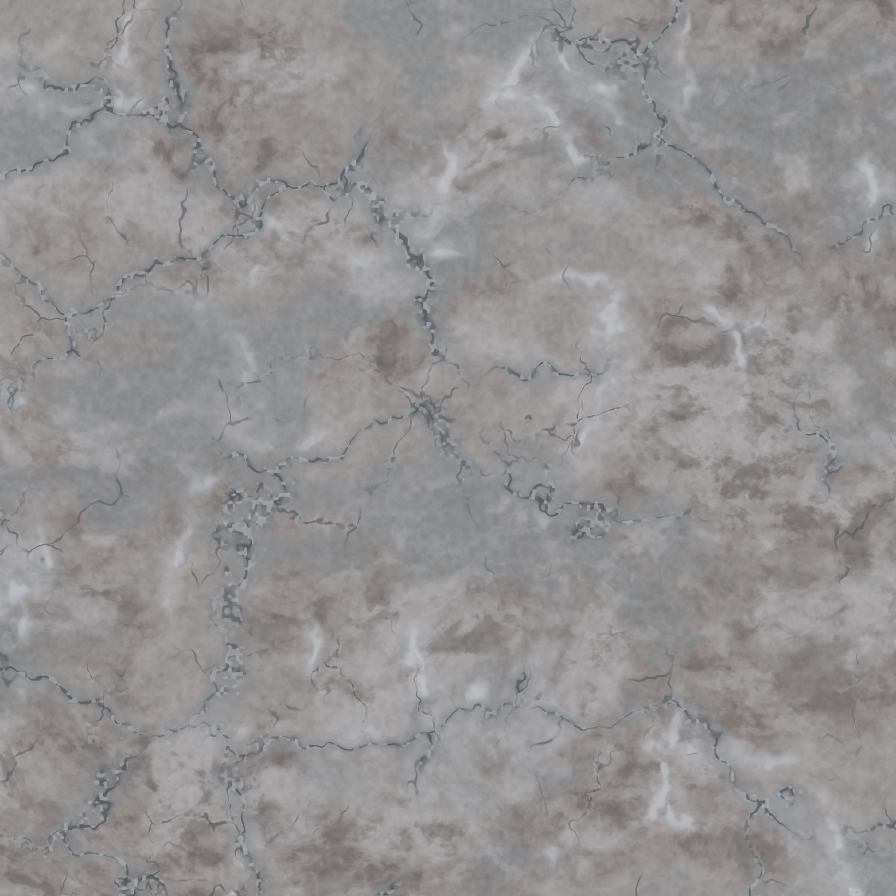
Reproduce this texture procedurally as a Shadertoy shader.

```glsl
const vec3 BROWN  = vec3(0.555, 0.528, 0.520);
const vec3 WARM   = vec3(0.605, 0.588, 0.585);
const vec3 SLATE  = vec3(0.535, 0.548, 0.558);
const vec3 MILK   = vec3(0.660, 0.655, 0.662);
const vec3 UMBER  = vec3(0.425, 0.400, 0.392);
const vec3 INK    = vec3(0.310, 0.325, 0.345);
const vec3 SILVER = vec3(0.700, 0.720, 0.730);
const vec3 CHALK  = vec3(0.745, 0.760, 0.780);

vec2 hash2(vec2 p) {
    vec3 q = fract(p.xyx * vec3(0.1031, 0.1030, 0.0973));
    q += dot(q, q.yzx + 33.33);
    return fract((q.xx + q.yz) * q.zy);
}

float noise(vec2 p) {
    vec2 i = floor(p), f = fract(p);
    vec2 u = f * f * (3.0 - 2.0 * f);
    float low  = mix(hash2(i).x, hash2(i + vec2(1, 0)).x, u.x);
    float high = mix(hash2(i + vec2(0, 1)).x, hash2(i + vec2(1, 1)).x, u.x);
    return mix(low, high, u.y);
}

float fbm(vec2 p, int octaves) {
    float sum = 0.0, total = 0.0, amp = 1.0;
    for (int i = 0; i < octaves; i++) {
        sum += amp * noise(p);
        total += amp;
        amp *= 0.55;
        p = mat2(1.6, 1.2, -1.2, 1.6) * p + 17.3;
    }
    return sum / total;
}

vec2 wobble(vec2 p, int octaves) {
    return vec2(fbm(p, octaves), fbm(p + 41.7, octaves)) - 0.5;
}

// Distance to the border between the two nearest cells
float cellEdge(vec2 p) {
    vec2 i = floor(p), f = fract(p);
    vec2 near = vec2(9.0), next = vec2(9.0);
    for (int y = -1; y <= 1; y++)
    for (int x = -1; x <= 1; x++) {
        vec2 g = vec2(x, y);
        vec2 r = g + hash2(i + g) - f;
        if (dot(r, r) < dot(near, near)) { next = near; near = r; }
        else if (dot(r, r) < dot(next, next)) next = r;
    }
    return dot(0.5 * (near + next), normalize(next - near));
}

// Jagged crack network: distance in canvas units
float crack(vec2 p, vec2 scale, float bend, float jag, float seed) {
    vec2 q = p + bend * wobble(p * 5.0 + seed, 4) + jag * wobble(p * 38.0 + seed, 3);
    return cellEdge(q * scale + seed) / max(scale.x, scale.y);
}

float line(float d, float width, float pixel) {
    return 1.0 - smoothstep(0.25 * width, width + pixel, d);
}

// Soft beds of warm, brown, slate and milky stone
vec3 stone(vec2 p) {
    vec2 bent = p + 0.12 * wobble(p * 4.0, 5);
    float bed   = fbm(bent * vec2(4.5, 7.5) + 3.0, 5);
    float cloud = fbm(bent * vec2(4.0, 7.0) + 57.0, 6);
    float haze  = fbm(bent * vec2(9.0, 13.0) + 91.0, 6);
    float brown = 1.0 - smoothstep(0.42, 0.60, bed);

    vec3 color = mix(WARM, BROWN, 0.75 * brown);
    color = mix(color, SLATE, 0.75 * smoothstep(0.53, 0.66, cloud));
    color = mix(color, MILK, 0.75 * smoothstep(0.50, 0.68, haze));

    // Crumbly mottling, strongest inside the brown beds
    float crumbs = fbm(bent * vec2(34.0, 42.0), 5);
    float grit = fbm(p * vec2(75.0, 90.0) + 19.0, 3);
    float open = 1.0 - 0.8 * smoothstep(0.50, 0.62, cloud);
    color = mix(color, UMBER, 0.60 * smoothstep(0.50, 0.70, crumbs) * (0.2 + 0.8 * brown) * open);
    color = mix(color, UMBER, 0.42 * smoothstep(0.54, 0.76, grit) * (0.25 + 0.75 * brown) * open);
    color = mix(color, MILK, 0.50 * smoothstep(0.48, 0.30, crumbs) * (0.4 + 0.6 * brown));
    return color + 0.07 * (fbm(p * 150.0, 2) - 0.5);
}

void mainImage(out vec4 fragColor, in vec2 fragCoord) {
    vec2 p = fragCoord / iResolution.y;
    float pixel = 1.0 / iResolution.y;
    vec3 color = stone(p);
    float ragged = smoothstep(0.34, 0.60, fbm(p * 45.0 + 7.0, 3));

    // Broken chalky veins
    float chalk = crack(p, vec2(6.5, 4.5), 0.12, 0.030, 23.0);
    float chalkMask = smoothstep(0.52, 0.68, fbm(p * 8.0 + 31.0, 3));
    color = mix(color, CHALK, 0.28 * chalkMask * line(chalk, 0.024, pixel));
    color = mix(color, CHALK, 0.75 * chalkMask * ragged * line(chalk, 0.008, pixel));

    // Short faint hairlines
    float hair = crack(p, vec2(9.0, 7.0), 0.12, 0.040, 67.0);
    float hairMask = smoothstep(0.48, 0.66, fbm(p * 13.0 + 73.0, 3));
    color = mix(color, INK, 0.55 * hairMask * ragged * line(hair, 0.0016, pixel));

    // Main dark veins with a slate halo and fine silvery flecks
    float vein = crack(p, vec2(3.3, 4.3), 0.17, 0.045, 5.0);
    float veinMask = smoothstep(0.38, 0.56, fbm(p * 6.0 + 12.0, 4));
    float fleck = smoothstep(0.50, 0.75, noise(p * 230.0));
    float dash = 0.35 + 0.65 * smoothstep(0.32, 0.58, fbm(p * 60.0 + 88.0, 2));
    color = mix(color, SLATE, 0.55 * veinMask * line(vein, 0.022, pixel));
    color = mix(color, INK, 0.30 * veinMask * ragged * line(vein, 0.007, pixel));
    color = mix(color, INK, 0.75 * veinMask * dash * line(vein, 0.0019, pixel));
    color = mix(color, SILVER, 0.65 * veinMask * fleck * line(vein, 0.0050, pixel));

    // Thin side veins that splinter off beside the main ones
    float splinter = crack(p, vec2(8.0, 5.5), 0.14, 0.060, 131.0);
    float splinterMask = veinMask * smoothstep(0.46, 0.60, fbm(p * 9.0 + 140.0, 3));
    color = mix(color, INK, 0.60 * splinterMask * dash * line(splinter, 0.0020, pixel));
    color = mix(color, SILVER, 0.45 * splinterMask * fleck * line(splinter, 0.0045, pixel));

    fragColor = vec4(color, 1.0);
}
```
